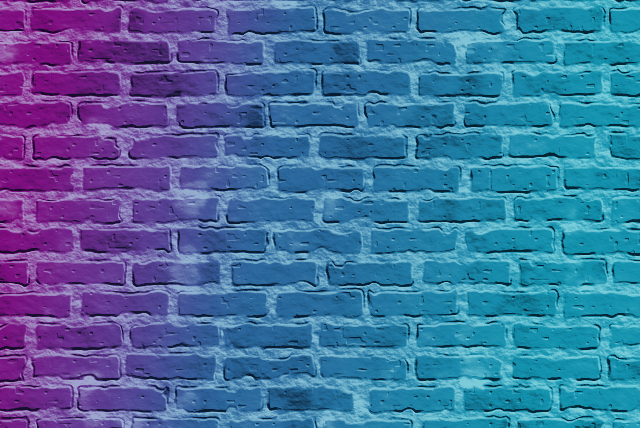
Reproduce this texture procedurally as a WebGL 2 fragment shader.

```glsl
#version 300 es
precision highp float;
// Weathered brick wall with rough mortar, lit from the upper right, tinted magenta to teal.
uniform vec2 u_resolution;
out vec4 fragColor;

float hash(vec2 p) {
  vec3 q = fract(p.xyx * 0.1031);
  q += dot(q, q.yzx + 33.33);
  return fract((q.x + q.y) * q.z);
}

float noise(vec2 p) {
  vec2 i = floor(p), f = fract(p);
  f = f * f * (3.0 - 2.0 * f);
  return mix(mix(hash(i), hash(i + vec2(1, 0)), f.x),
             mix(hash(i + vec2(0, 1)), hash(i + vec2(1, 1)), f.x), f.y);
}

float fbm(vec2 p) {
  float sum = 0.0, amp = 0.533;
  for (int i = 0; i < 4; i++) {
    sum += amp * noise(p);
    p = mat2(1.6, 1.2, -1.2, 1.6) * p + 17.3;
    amp *= 0.5;
  }
  return sum;
}

// Signed distance to the brick of this cell; id receives its column and row
float brickDistance(vec2 p, out vec2 id) {
  vec2 q = p + 0.007 * (vec2(noise(p * 16.0), noise(p * 16.0 + 40.0)) - 0.5);
  q += 0.005 * (vec2(noise(p * 65.0), noise(p * 65.0 + 70.0)) - 0.5);
  float y = (0.9531 - q.y) / 0.0737 + 0.5;
  float row = floor(y);
  // The running bond skips one half step near the bottom
  float odd = mod(row + step(10.5, row), 2.0);
  float shift = 0.016 * (hash(vec2(row, 5.0)) - 0.5);
  float x = (q.x - 0.074 - 0.1085 * odd - shift) / 0.2242;
  id = vec2(floor(x), row);
  vec2 cell = (vec2(fract(x), 1.0 - fract(y)) - 0.5) * vec2(0.2242, 0.0737);
  float h = hash(id + 11.0), k = hash(id + 47.0);
  cell += vec2(0.008 * (h - 0.5), 0.004 * (k - 0.5) + cell.x * 0.03 * (h - 0.5));
  vec2 halfSize = vec2(0.103 - 0.006 * k, 0.0268 - 0.002 * h);
  vec2 e = abs(cell) - halfSize + 0.006;
  float d = length(max(e, 0.0)) + min(max(e.x, e.y), 0.0) - 0.006;
  // Chipped corners and edges
  return d + 0.009 * smoothstep(0.68, 0.95, noise(p * 24.0 + 9.0));
}

// Broken dark seam around a brick
float seam(vec2 p, float d) {
  return smoothstep(0.0045, 0.0005, abs(d - 0.003)) * smoothstep(0.42, 0.75, noise(p * 27.0 + 3.0));
}

float relief(vec2 p) {
  vec2 id;
  float d = brickDistance(p, id);
  float face = smoothstep(0.004, -0.003, d);
  float mortar = 0.022 * fbm(p * vec2(48.0, 60.0));
  float brick = 0.015 + 0.008 * fbm(p * vec2(42.0, 58.0) + 80.0);
  // Small pits in the brick face
  brick -= 0.004 * smoothstep(0.8, 0.95, noise(p * vec2(75.0, 95.0)));
  return mix(mortar, brick, face) - 0.004 * seam(p, d);
}

// Wall tint from magenta through violet and blue to teal
vec3 wallTint(float t) {
  vec3 c = mix(vec3(0.50, 0.05, 0.50), vec3(0.38, 0.21, 0.57), smoothstep(0.0, 0.23, t));
  c = mix(c, vec3(0.16, 0.40, 0.61), smoothstep(0.18, 0.44, t));
  return mix(c, vec3(0.07, 0.57, 0.68), smoothstep(0.42, 0.92, t));
}

void main() {
  vec2 p = gl_FragCoord.xy / u_resolution.y;
  vec2 id;
  float d = brickDistance(p, id);
  float face = smoothstep(0.003, -0.002, d);

  // Slope toward the light
  float lit = (relief(p) - relief(p + 0.003 * vec2(0.4, 0.92))) / 0.003;
  lit = clamp(lit, -1.6, 1.6);

  // Tones of mortar and brick, with stains and pale plaster smears
  float brickTone = 0.47 + 0.13 * (hash(id + 23.0) - 0.5) + 0.22 * (fbm(p * 20.0) - 0.5);
  brickTone -= 0.12 * smoothstep(0.65, 0.9, noise(p * vec2(10.0, 7.0) + 31.0));
  float mortarTone = 0.82 + 0.35 * (fbm(p * 32.0 + 12.0) - 0.5);
  float tone = mix(mortarTone, brickTone, face) + 0.29 * lit;
  tone += 0.28 * smoothstep(0.66, 0.8, fbm(p * 9.0 + 55.0));
  tone -= 0.5 * seam(p, d);

  // Shadow, base and highlight of the local tint
  float t = p.x * u_resolution.y / u_resolution.x + 0.16 * (0.5 - p.y);
  vec3 base = wallTint(t);
  vec3 shadow = base * 0.2 + vec3(0.0, 0.03, 0.07);
  vec3 highlight = base * 0.45 + vec3(0.45, 0.55, 0.55);
  vec3 color = mix(shadow, base, smoothstep(0.0, 0.48, tone));
  color = mix(color, highlight, smoothstep(0.42, 1.2, tone));
  fragColor = vec4(color, 1.0);
}
```
